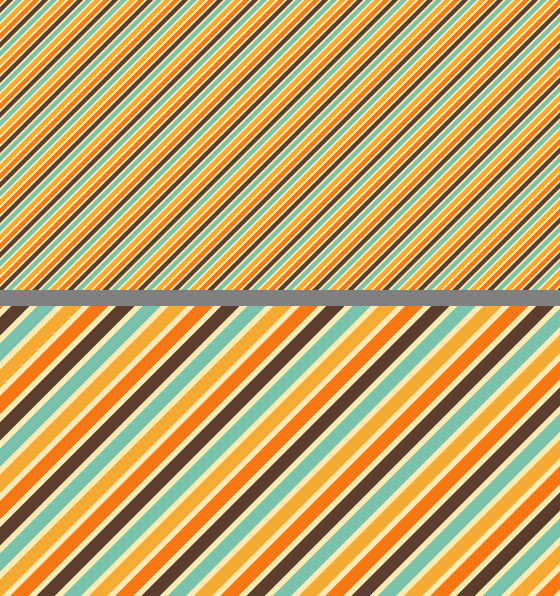
Top, the full canvas; bottom, a detail of the centre.
Write a WebGL 2 fragment shader that draws this pattern.

```glsl
#version 300 es
precision highp float;

uniform vec2 u_resolution;
out vec4 fragColor;

// Stripe colours in order, from upper left to lower right
vec3 stripeColor(float index) {
    if (index < 0.5) return vec3(0.36, 0.24, 0.18);  // brown
    if (index < 1.5) return vec3(0.48, 0.76, 0.67);  // teal
    if (index < 2.5) return vec3(0.96, 0.67, 0.20);  // amber
    return vec3(0.96, 0.47, 0.08);                   // orange
}

void main() {
    // Distance from the top left corner along the diagonal, in canvas widths
    vec2 fromTopLeft = vec2(gl_FragCoord.x, u_resolution.y - gl_FragCoord.y) / u_resolution.x;
    float repeats = 16.0 * (fromTopLeft.x + fromTopLeft.y);

    // Four equal bands per repeat, with the brown one centred on its band
    float band = 4.0 * (repeats - 0.29) + 0.5;
    float index = mod(floor(band), 4.0);
    float offset = abs(fract(band) - 0.5);

    // Each stripe fills 70% of its band; cream shows between them
    float softness = 64.0 / u_resolution.x * 0.75;
    float coverage = 1.0 - smoothstep(0.35 - softness, 0.35 + softness, offset);
    vec3 cream = vec3(0.99, 0.92, 0.71);

    fragColor = vec4(mix(cream, stripeColor(index), coverage), 1.0);
}
```
